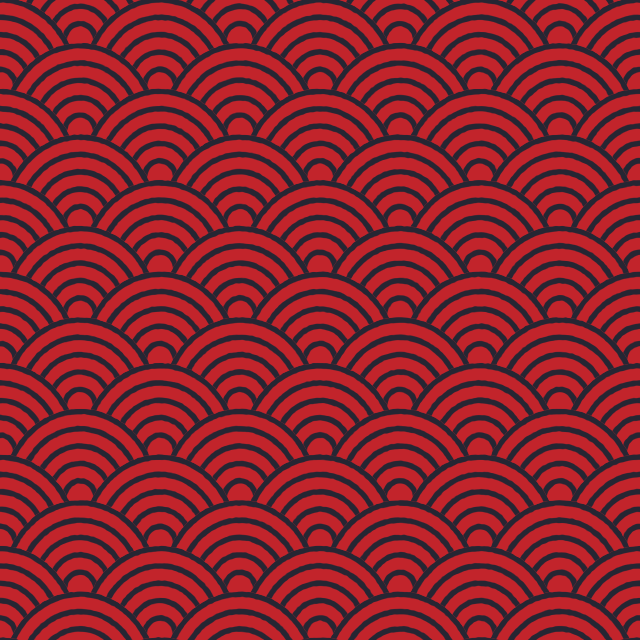
Give the GLSL for this pattern, as a Shadertoy shader.

```glsl
const vec2 REPEATS = vec2(4.0, 7.0);
const vec3 RED = vec3(0.76, 0.14, 0.17);
const vec3 INK = vec3(0.15, 0.15, 0.20);
const float STRETCH = 8.0 / 7.0;      // fan height relative to its half width
const float FAN_RADIUS = 0.1367;
const float RING_GAP = 0.0271;
const float LAST_RING = 4.0;
const float HALF_LINE = 0.0043;
const float WOBBLE = 0.0011;

float hash(vec2 p) {
    vec3 q = fract(vec3(p.xyx) * 0.1031);
    q += dot(q, q.yzx + 33.33);
    return fract((q.x + q.y) * q.z);
}

float valueNoise(vec2 p) {
    vec2 cell = floor(p);
    vec2 f = fract(p);
    f = f * f * (3.0 - 2.0 * f);
    float low = mix(hash(cell), hash(cell + vec2(1.0, 0.0)), f.x);
    float high = mix(hash(cell + vec2(0.0, 1.0)), hash(cell + 1.0), f.x);
    return mix(low, high, f.y);
}

float fillMask(float dist, float pixel) {
    return 1.0 - smoothstep(-0.75 * pixel, 0.75 * pixel, dist);
}

// Offset in canvas units from the nearest fan centre of a staggered row
vec2 fanOffset(vec2 uv, float row) {
    vec2 grid = uv * REPEATS;
    float x = fract(grid.x - 0.5 * mod(row, 2.0) + 0.5) - 0.5;
    float y = grid.y - 0.5 * row;
    return vec2(x, y) / REPEATS + vec2(0.0, FAN_RADIUS);
}

// Paints one opaque fan with its concentric rings
vec3 paintFan(vec3 under, vec2 offset, float wobble, float pixel) {
    float radius = max(length(offset * vec2(STRETCH, 1.0)), 1e-5);
    float slope = max(length(offset * vec2(STRETCH * STRETCH, 1.0)) / radius, 1.0);
    float ring = clamp(round((FAN_RADIUS - radius) / RING_GAP), 0.0, LAST_RING);
    float ringDist = abs(radius - FAN_RADIUS + ring * RING_GAP) / slope;
    float edgeDist = (radius - FAN_RADIUS) / slope;
    float line = fillMask(ringDist - HALF_LINE + wobble, pixel);
    float cover = fillMask(edgeDist - HALF_LINE + wobble, pixel);
    return mix(under, mix(RED, INK, line), cover);
}

void mainImage(out vec4 fragColor, in vec2 fragCoord) {
    vec2 uv = fragCoord / iResolution.xy;
    float pixel = 1.0 / min(iResolution.x, iResolution.y);
    float wobble = WOBBLE * (valueNoise(uv * 190.0) - 0.5);

    // Rows overlap from back (high) to front (low)
    float frontRow = ceil(uv.y * REPEATS.y * 2.0) - 1.0;
    vec3 color = INK;
    for (int i = 4; i >= 0; i--) {
        vec2 offset = fanOffset(uv, frontRow + float(i));
        color = paintFan(color, offset, wobble, pixel);
    }
    fragColor = vec4(color, 1.0);
}
```
